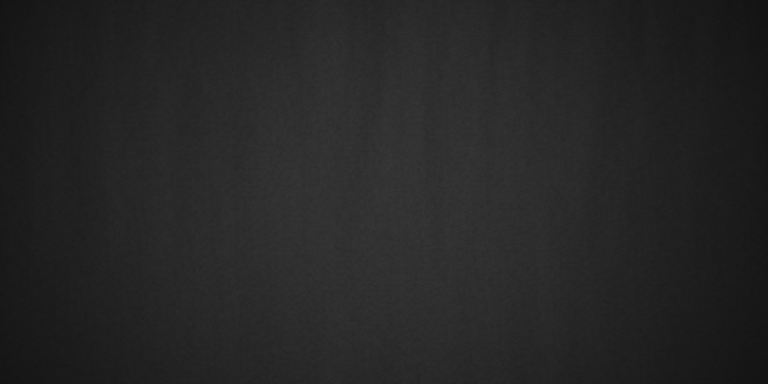
A Shadertoy shader for this texture:

```glsl
// Dark charcoal cloth with faint vertical creases, fine woven grain and a soft vignette

float hash(vec2 p) {
    return fract(sin(dot(p, vec2(127.1, 311.7))) * 43758.5453);
}

float noise(vec2 p) {
    vec2 i = floor(p);
    vec2 f = fract(p);
    f = f * f * (3.0 - 2.0 * f);
    return mix(mix(hash(i), hash(i + vec2(1.0, 0.0)), f.x),
               mix(hash(i + vec2(0.0, 1.0)), hash(i + vec2(1.0, 1.0)), f.x), f.y);
}

// Long upright folds, summed over three widths; centred on zero
float creases(vec2 p) {
    p.x += 0.03 * (noise(p * vec2(3.0, 4.0)) - 0.5);
    float sum = 0.0;
    float weight = 0.5;
    vec2 scale = vec2(14.0, 1.8);
    for (int i = 0; i < 3; i++) {
        sum += weight * (noise(p * scale + float(i) * 17.3) - 0.5);
        scale *= vec2(2.1, 2.3);
        weight *= 0.75;
    }
    return sum;
}

// Fine threads: slanted short fibres mixed with small specks
float weave(vec2 p) {
    vec2 slanted = vec2(p.x + 0.5 * p.y, p.y - 0.5 * p.x);
    float fibres = noise(slanted * vec2(95.0, 140.0)) - 0.5;
    float specks = noise(p * 220.0 + 31.7) - 0.5;
    return 0.45 * fibres + 0.75 * specks;
}

void mainImage(out vec4 fragColor, in vec2 fragCoord) {
    vec2 p = fragCoord / iResolution.y;
    vec2 centre = vec2(0.5 * iResolution.x / iResolution.y, 0.49);

    // Light falls off from the middle, a little faster to the right
    vec2 d = p - centre;
    float falloff = d.x > 0.0 ? 0.75 : 0.66;
    float light = 0.198 * exp(-falloff * d.x * d.x - 0.95 * d.y * d.y);

    // Creases show more strongly in the upper part
    float creaseDepth = mix(0.09, 0.17, smoothstep(0.2, 0.9, p.y));
    float shade = light * (1.0 + creaseDepth * creases(p) + 0.14 * weave(p));

    fragColor = vec4(vec3(shade), 1.0);
}
```
